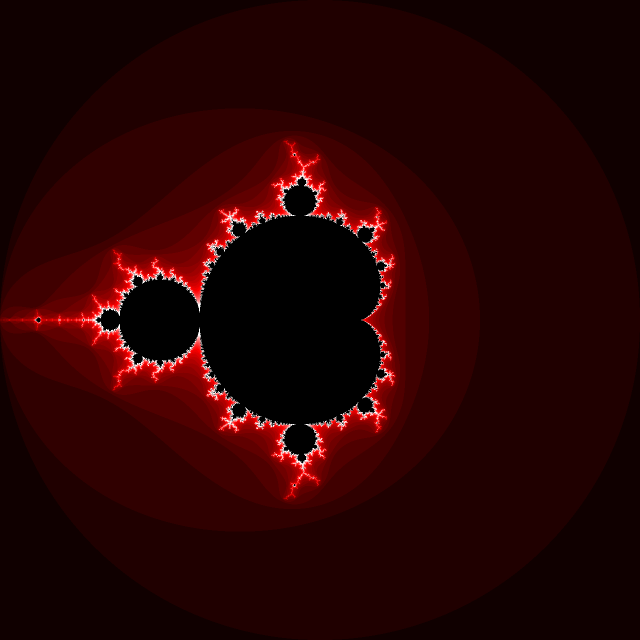
Give the GLSL for this background, as a three.js fragment shader.

```glsl
// Mandelbrot set in black, ringed by escape bands that rise from dark red to white.
#define MAX_STEPS 64
#define VIEW_SPAN 4.0
#define ESCAPE_RADIUS 2.0
#define RED_STEPS 16.0
#define WHITE_STEPS 16.0
#define SAMPLES 2

varying vec2 vUv;

// True inside the main cardioid or the disc to its left.
bool inMainBody(vec2 c) {
  float y2 = c.y * c.y;
  float x = c.x - 0.25;
  float q = x * x + y2;
  bool cardioid = q * (q + x) < 0.25 * y2;
  bool disc = (c.x + 1.0) * (c.x + 1.0) + y2 < 0.0625;
  return cardioid || disc;
}

// Steps until the orbit of c escapes, or 0 if it stays bounded.
float escapeSteps(vec2 c) {
  if (inMainBody(c)) return 0.0;
  vec2 z = vec2(0.0);
  for (int i = 1; i <= MAX_STEPS; i++) {
    z = vec2(z.x * z.x - z.y * z.y, 2.0 * z.x * z.y) + c;
    if (dot(z, z) > ESCAPE_RADIUS * ESCAPE_RADIUS) return float(i);
  }
  return 0.0;
}

// Black to red first, then red to white.
vec3 bandColor(float steps) {
  float red = clamp(steps / RED_STEPS, 0.0, 1.0);
  float white = clamp((steps - RED_STEPS) / WHITE_STEPS, 0.0, 1.0);
  return vec3(red, white, white);
}

void main() {
  vec2 center = (vUv - 0.5) * VIEW_SPAN;
  vec2 footprint = fwidth(vUv) * VIEW_SPAN;

  // Average a small grid of samples to smooth the edges.
  vec3 color = vec3(0.0);
  for (int j = 0; j < SAMPLES; j++) {
    for (int i = 0; i < SAMPLES; i++) {
      vec2 offset = (vec2(float(i), float(j)) + 0.5) / float(SAMPLES) - 0.5;
      color += bandColor(escapeSteps(center + offset * footprint));
    }
  }
  gl_FragColor = vec4(color / float(SAMPLES * SAMPLES), 1.0);
}
```
